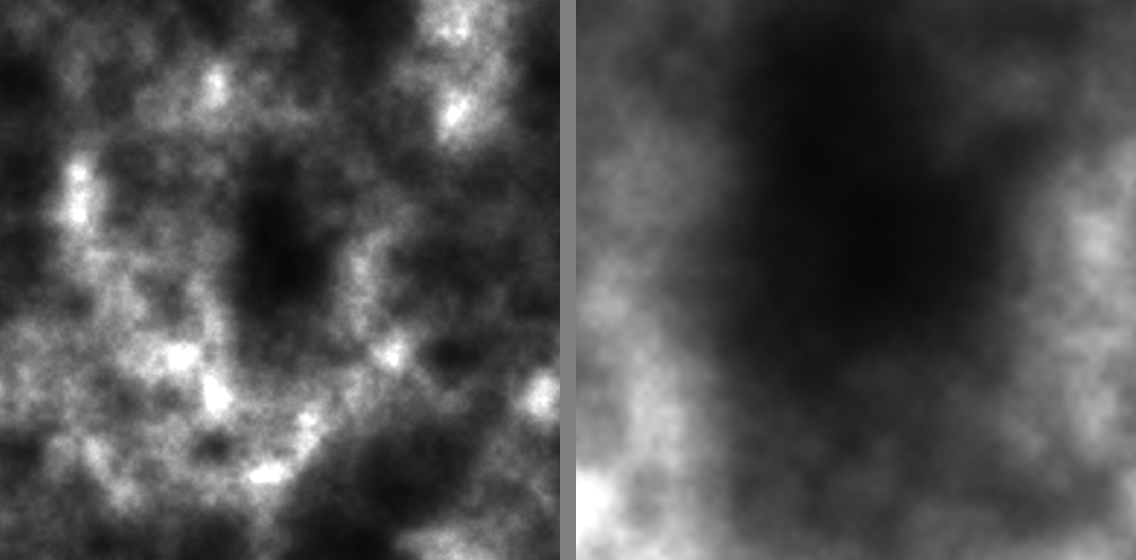
Left: the whole. Right: its middle third, enlarged.
Write a Shadertoy shader that draws this texture.

```glsl
const int BASE_CELLS = 6;          // lattice cells across the tile, first octave
const int OCTAVES = 6;
const float BASE_WEIGHT = 0.85;    // amplitude of the first, broadest octave
const float GAIN = 0.52;           // amplitude ratio between octaves
const float NOISE_SPREAD = 0.224;  // standard deviation of the summed noise
const float MEDIAN_GREY = 0.23;
const float CONTRAST = 0.57;       // spread of the logarithm of the brightness
const uint SEED = 17u;

// Integer hash of a lattice point, from 0 to 1
float hash(uvec2 cell, uint seed) {
    uint h = cell.x * 0x9E37u + cell.y * 0x85EBCA6Bu + seed * 0xC2B2AE35u;
    h = (h ^ (h >> 16)) * 0x7FEB352Du;
    h = (h ^ (h >> 15)) * 0x846CA68Bu;
    h ^= h >> 16;
    return float(h >> 8) / float(1 << 24);
}

// Value noise that wraps after a whole number of cells
float tiledNoise(vec2 p, int cells, uint seed) {
    ivec2 corner = ivec2(floor(p));
    uvec2 low = uvec2(corner % cells);
    uvec2 high = uvec2((corner + 1) % cells);
    vec2 f = fract(p);
    vec2 w = f * f * (3.0 - 2.0 * f);
    float bottom = mix(hash(low, seed), hash(uvec2(high.x, low.y), seed), w.x);
    float top = mix(hash(uvec2(low.x, high.y), seed), hash(high, seed), w.x);
    return mix(bottom, top, w.y);
}

// Octaves summed around zero, each shifted so that the lattices do not align
float cloudNoise(vec2 uv) {
    float sum = 0.0;
    float amplitude = 1.0;
    int cells = BASE_CELLS;
    for (int i = 0; i < OCTAVES; i++) {
        vec2 shift = vec2(0.37, 0.61) * float(i);
        vec2 p = uv * float(cells) + shift;
        float weight = i == 0 ? BASE_WEIGHT : amplitude;
        sum += weight * (tiledNoise(p, cells, SEED + uint(i)) - 0.5);
        amplitude *= GAIN;
        cells *= 2;
    }
    return sum;
}

void mainImage(out vec4 fragColor, in vec2 fragCoord) {
    vec2 uv = fragCoord / iResolution.xy;

    // Exponential tone curve: broad dark areas, few bright cores
    float density = cloudNoise(uv) / NOISE_SPREAD;
    float grey = MEDIAN_GREY * exp(CONTRAST * density);

    fragColor = vec4(vec3(min(grey, 1.0)), 1.0);
}
```
